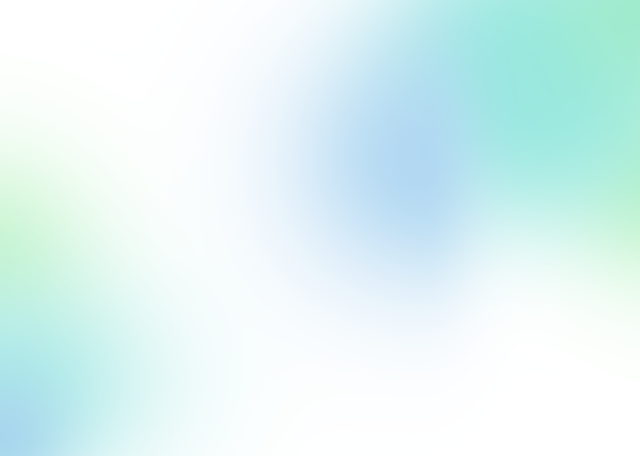
Reproduce this background procedurally as a WebGL 1 fragment shader.

```glsl
precision highp float;

// Soft pastel glows on white: a blue, teal and green cloud at the upper right
// and a green to blue one at the lower left. Each glow is an elliptical
// falloff, tinted over the ones beneath it in canvas fractions.

uniform vec2 u_resolution;

#define PAPER      vec3(1.0, 1.0, 1.0)
#define LIME       vec3(0.76, 0.96, 0.77)
#define TEAL       vec3(0.60, 0.91, 0.88)
#define MINT       vec3(0.62, 0.92, 0.80)
#define SKY        vec3(0.69, 0.84, 0.95)
#define PALE_GREEN vec3(0.80, 0.965, 0.81)
#define CYAN       vec3(0.68, 0.92, 0.91)
#define DEEP_SKY   vec3(0.66, 0.84, 0.93)
#define SKY_LEFT   0.208
#define SKY_RIGHT  0.091

// Elliptical falloff; a higher power gives a flatter core.
float glow(vec2 offset, vec2 radius, float power) {
  return exp(-pow(length(offset / radius), power));
}

void main() {
  vec2 uv = gl_FragCoord.xy / u_resolution;
  vec3 color = PAPER;

  // Upper right cloud
  color = mix(color, LIME, glow(uv - vec2(1.042, 0.615), vec2(0.143, 0.238), 2.0));
  color = mix(color, TEAL, glow(uv - vec2(0.833, 0.835), vec2(0.242, 0.341), 3.0));
  color = mix(color, MINT, 0.95 * glow(uv - vec2(1.0, 0.98), vec2(0.143, 0.20), 2.0));

  // Blue glow, long on the left and steep where it meets the teal
  vec2 skyOffset = uv - vec2(0.658, 0.643);
  float skyWidth = skyOffset.x < 0.0 ? SKY_LEFT : SKY_RIGHT;
  color = mix(color, SKY, 0.95 * glow(skyOffset, vec2(skyWidth, 0.284), 2.0));

  // Lower left cloud
  color = mix(color, PALE_GREEN, glow(uv - vec2(-0.026, 0.432), vec2(0.17, 0.24), 2.0));
  color = mix(color, CYAN, glow(uv - vec2(0.0, 0.158), vec2(0.24, 0.238), 2.0));
  color = mix(color, DEEP_SKY, glow(uv - vec2(0.0, 0.038), vec2(0.104, 0.137), 2.0));

  gl_FragColor = vec4(color, 1.0);
}
```
